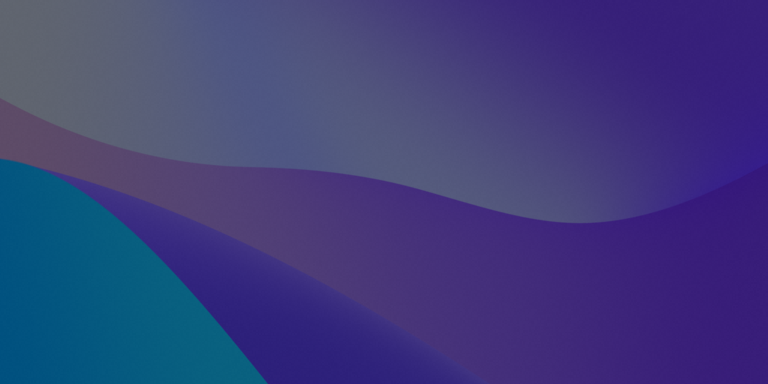
Write a Shadertoy shader that draws this background.

```glsl
// Height at x of a cubic from start to end; each is (x, height, slope)
float curve(float x, vec3 start, vec3 end) {
    float span = end.x - start.x;
    float t = clamp((x - start.x) / span, 0.0, 1.0);
    float s = 1.0 - t;
    float height = start.y * s * s * (1.0 + 2.0 * t)
                 + end.y * t * t * (3.0 - 2.0 * t)
                 + span * t * s * (start.z * s - end.z * t);
    return height + end.z * max(x - end.x, 0.0);
}

// Long wave joined from four cubics
float upperWave(float x) {
    vec3 left = vec3(0.0, 0.745, -0.55);
    vec3 shelf = vec3(0.651, 0.565, -0.02);
    vec3 descent = vec3(1.081, 0.510, -0.27);
    vec3 trough = vec3(1.510, 0.419, 0.0);
    vec3 right = vec3(2.0, 0.5755, 0.55);
    if (x < shelf.x) return curve(x, left, shelf);
    if (x < descent.x) return curve(x, shelf, descent);
    if (x < trough.x) return curve(x, descent, trough);
    return curve(x, trough, right);
}

// Smooth coverage of the area below an edge
float below(float gap, float softness) {
    return smoothstep(-softness, softness, gap);
}

float hash(vec2 cell) {
    return fract(sin(dot(cell, vec2(12.99, 78.23))) * 43758.5);
}

vec3 skyColor(vec2 p, float gap) {
    vec3 warmGrey = vec3(0.375, 0.395, 0.435);
    vec3 slate = vec3(0.335, 0.360, 0.490);
    vec3 blueBand = vec3(0.285, 0.320, 0.530);
    vec3 violet = vec3(0.215, 0.125, 0.475);
    vec3 indigo = vec3(0.205, 0.105, 0.565);
    float depth = 1.0 - p.y;

    vec3 color = mix(warmGrey, slate, smoothstep(0.0, 0.65, p.x));
    float bandOffset = (p.x - 0.58 - 0.40 * depth) / 0.16;
    color = mix(color, blueBand, 0.55 * exp(-bandOffset * bandOffset));
    color = mix(color, violet, smoothstep(0.38, 1.62, p.x - 1.3 * depth));

    // Blue shade resting on the right of the wave
    float shade = exp(-gap / 0.16) * smoothstep(1.45, 1.95, p.x);
    return mix(color, indigo, 0.75 * shade);
}

vec3 ribbonColor(vec2 p, float gap) {
    vec3 rose = vec3(0.365, 0.295, 0.405);
    vec3 mauve = vec3(0.325, 0.260, 0.460);
    vec3 purple = vec3(0.270, 0.190, 0.480);
    vec3 violet = vec3(0.220, 0.115, 0.475);
    vec3 color = mix(rose, mauve, smoothstep(0.0, 0.65, p.x));
    color = mix(color, purple, smoothstep(0.50, 1.25, p.x + 0.25 * (p.y - 0.4)));
    color = mix(color, violet, smoothstep(1.15, 1.95, p.x));
    float shade = exp(-gap / 0.08) * smoothstep(0.5, 0.9, p.x);
    return color - shade * vec3(0.012, 0.025, -0.012);
}

vec3 wedgeColor(vec2 p, float gap) {
    vec3 indigo = vec3(0.175, 0.125, 0.480);
    vec3 rim = vec3(0.270, 0.220, 0.515);
    vec3 color = mix(indigo, vec3(0.215, 0.155, 0.515), smoothstep(0.1, 0.55, p.y));
    return mix(color, rim, 0.85 * exp(-gap / 0.07));
}

vec3 hillColor(vec2 p) {
    vec3 deepBlue = vec3(0.0, 0.315, 0.500);
    vec3 teal = vec3(0.035, 0.380, 0.500);
    return mix(deepBlue, teal, smoothstep(-0.05, 0.65, p.x + 0.35 * p.y));
}

void mainImage(out vec4 fragColor, in vec2 fragCoord) {
    vec2 p = fragCoord / iResolution.y;
    p.x *= 2.0 * iResolution.y / iResolution.x;
    float softness = 1.0 / iResolution.y;

    // Vertical distance below each edge
    float ribbonGap = upperWave(p.x) - p.y;
    float wedgeGap = curve(p.x, vec3(0.0, 0.586, -0.20), vec3(1.276, 0.0, -0.66)) - p.y;
    float hillGap = curve(p.x, vec3(0.0, 0.586, -0.10), vec3(0.698, 0.0, -1.25)) - p.y;

    // Layers from back to front
    vec3 color = skyColor(p, max(-ribbonGap, 0.0));
    color = mix(color, ribbonColor(p, max(ribbonGap, 0.0)), below(ribbonGap, softness));
    color = mix(color, wedgeColor(p, max(wedgeGap, 0.0)), below(wedgeGap, softness));
    color = mix(color, hillColor(p), below(hillGap, softness * 1.4));

    // Fine grain
    color += (hash(floor(p * 256.0)) - 0.5) * 0.008;
    fragColor = vec4(color, 1.0);
}
```
